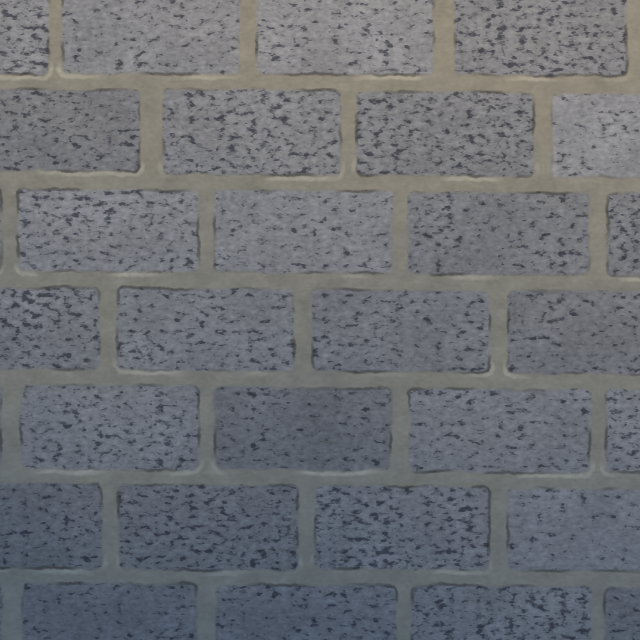
Give the GLSL for this texture, as a Shadertoy shader.

```glsl
#define BRICK_SIZE vec2(0.305, 0.1543)
#define TOP_OVERHANG 0.024
#define JOINT_HALF vec2(0.0145, 0.0125)
#define JOINT_VARIATION 0.007
#define CORNER_RADIUS 0.009
#define EDGE_WOBBLE 0.0045
#define PIT_DEPTH 0.42
#define BRICK_LOW vec3(0.29, 0.33, 0.39)
#define BRICK_HIGH vec3(0.55, 0.54, 0.54)
#define MORTAR_LOW vec3(0.34, 0.38, 0.41)
#define MORTAR_HIGH vec3(0.57, 0.54, 0.48)

vec2 hash2(vec2 p) {
    vec3 q = fract(p.xyx * vec3(0.1031, 0.1030, 0.0973));
    q += dot(q, q.yzx + 33.33);
    return fract((q.xx + q.yz) * q.zy);
}

float cornerSlope(vec2 cell, vec2 f, vec2 corner) {
    return dot(hash2(cell + corner) * 2.0 - 1.0, f - corner);
}

// Gradient noise, roughly -1 to 1
float noise(vec2 p) {
    vec2 cell = floor(p), f = p - cell;
    vec2 u = f * f * f * (f * (f * 6.0 - 15.0) + 10.0);
    float low = mix(cornerSlope(cell, f, vec2(0, 0)), cornerSlope(cell, f, vec2(1, 0)), u.x);
    float high = mix(cornerSlope(cell, f, vec2(0, 1)), cornerSlope(cell, f, vec2(1, 1)), u.x);
    return 1.6 * mix(low, high, u.y);
}

float fbm(vec2 p) {
    float sum = 0.0, gain = 0.6;
    for (int i = 0; i < 3; i++) {
        sum += gain * noise(p);
        p = p * 2.03 + 17.3;
        gain *= 0.55;
    }
    return sum;
}

float roundedBox(vec2 p, vec2 halfSize, float radius) {
    vec2 q = abs(p) - halfSize + radius;
    return length(max(q, 0.0)) + min(max(q.x, q.y), 0.0) - radius;
}

void mainImage(out vec4 fragColor, in vec2 fragCoord) {
    vec2 uv = fragCoord / iResolution.xy;
    float pixel = 1.0 / iResolution.y;

    // Uneven courses, counted downward; the top two are shifted sideways
    vec2 wobble = vec2(fbm(uv * 19.0 + 3.0), fbm(uv * 17.0 + 41.0));
    vec2 p = uv + EDGE_WOBBLE * wobble;
    p.y += 0.007 * (uv.x - 0.5);
    float course = (1.0 - p.y + TOP_OVERHANG) / BRICK_SIZE.y;
    float row = floor(course);
    float shift = 0.06 + 0.5 * mod(row, 2.0) + 0.22 * step(row, 1.5);
    float along = p.x / BRICK_SIZE.x - shift;
    vec2 id = vec2(floor(along), row);

    // Brick outline with individual size and position
    vec2 local = (fract(vec2(along, course)) - 0.5) * BRICK_SIZE;
    vec2 vary = hash2(id + 23.0) - 0.5;
    vec2 tone = hash2(id + 71.0) - 0.5;
    vec2 halfSize = 0.5 * BRICK_SIZE - JOINT_HALF + JOINT_VARIATION * vary.yx * vec2(1.0, 0.5);
    float d = roundedBox(local - JOINT_VARIATION * vary * vec2(1.0, 0.4), halfSize, CORNER_RADIUS);
    d += 0.0022 * fbm(uv * vec2(75.0, 90.0));
    float brickMask = 1.0 - smoothstep(-0.002 - pixel, 0.002 + pixel, d);

    // Light falls off toward the lower left
    float light = clamp(uv.y + 0.16 * (uv.x - 0.5) + 0.08 * noise(uv * 3.0 + 9.0), 0.0, 1.0);
    light = pow(light, 0.85);

    // Brick face: broad blotches, sideways grain and dark pits
    float blotch = fbm(uv * vec2(11.0, 14.0) + 5.0);
    float grain = fbm(uv * vec2(62.0, 105.0) + 13.0);
    float fine = noise(uv * vec2(125.0, 190.0) + 29.0);
    float pits = smoothstep(0.08, 0.62, grain + 0.35 * fine + 0.22 * blotch + 0.2 * tone.y);
    vec3 brick = mix(BRICK_LOW, BRICK_HIGH, light) * (1.0 + 0.13 * tone.x);
    brick *= 1.0 + 0.09 * blotch - 0.13 * grain + 0.09 * fine;
    brick *= 1.0 - PIT_DEPTH * pits * vec3(1.0, 0.97, 0.87);

    // Mortar: smoother, with faint stains
    vec3 mortar = mix(MORTAR_LOW, MORTAR_HIGH, light);
    mortar *= 1.0 + 0.09 * fbm(uv * vec2(24.0, 32.0) + 61.0) + 0.05 * grain + 0.03 * fine;

    // Pale broken ridge just under each course
    float patches = smoothstep(-0.05, 0.3, noise(uv * vec2(8.0, 13.0) + 83.0));
    float under = smoothstep(0.04, 0.06, local.y);
    float ridge = 1.0 - smoothstep(0.001, 0.004 + pixel, abs(d - 0.005));
    mortar *= 1.0 + 0.17 * ridge * patches * under;

    vec3 color = mix(mortar, brick, brickMask);

    // Broken dark crease where brick meets mortar
    float crease = 1.0 - smoothstep(0.0005, 0.0025 + pixel, abs(d));
    float broken = smoothstep(-0.1, 0.4, noise(uv * vec2(15.0, 21.0) + 47.0));
    color *= 1.0 - 0.28 * crease * broken;

    fragColor = vec4(clamp(color, 0.0, 1.0), 1.0);
}
```
